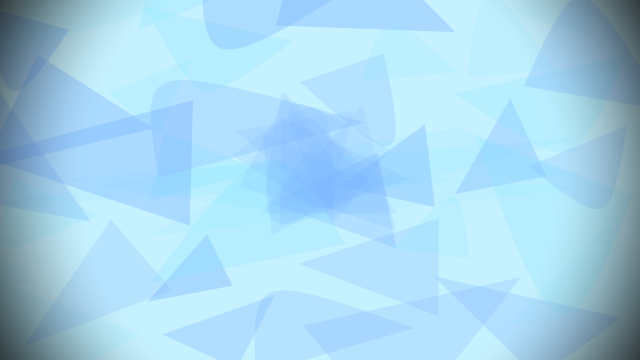
Give the GLSL for this background, as a WebGL 2 fragment shader.

```glsl
#version 300 es
precision highp float;
// Pale blue backdrop of overlapping translucent triangles and rounded humps.
// Hashed loops scatter the shapes, lay long wedges across the middle and
// gather a deeper blue cluster in the centre; a round vignette darkens the sides.

uniform vec2 u_resolution;
out vec4 fragColor;

const vec3 PALE = vec3(0.775, 0.945, 1.0);
const vec3 CYAN = vec3(0.52, 0.90, 1.0);
const vec3 BLUE = vec3(0.47, 0.69, 1.0);

float hash(float n) {
    return fract(sin(n * 12.9898) * 43758.5453);
}

// Antialiased step across the zero line of a field
float edge(float field) {
    return clamp(field / max(fwidth(field), 1e-5) + 0.5, 0.0, 1.0);
}

// Flat-based shape: half width and height in size, apex shifted by skew,
// tip sharp at roundness 0 and softer above it
float hump(vec2 p, float angle, vec2 size, float skew, float roundness) {
    float c = cos(angle), s = sin(angle);
    vec2 q = vec2(c * p.x + s * p.y, c * p.y - s * p.x) / size;
    q.y += 0.4;
    q.x -= skew * q.y;
    float side = (sqrt(q.x * q.x + roundness * roundness) - roundness)
               / (sqrt(1.0 + roundness * roundness) - roundness);
    return edge(1.0 - side - q.y) * edge(q.y);
}

void main() {
    vec2 p = (gl_FragCoord.xy - 0.5 * u_resolution) / u_resolution.y;
    vec3 color = PALE;

    // Long thin wedges across the middle
    for (float i = 0.0; i < 3.0; i++) {
        vec2 center = vec2(0.12 * (i - 1.0), 0.03 - 0.03 * i);
        float angle = 0.05 + 0.03 * i + 3.1416 * mod(i, 2.0);
        float cover = hump(p - center, angle, vec2(0.85 - 0.12 * i, 0.15), 0.6 - 0.5 * i, 0.0);
        color = mix(color, CYAN, 0.13 * cover);
    }

    // Scattered shapes, evenly spread, pointing roughly up or down
    for (float i = 1.0; i < 37.0; i++) {
        vec2 center = (fract(i * vec2(0.7549, 0.5698)) - 0.5) * vec2(1.9, 1.1);
        float flip = step(0.55, hash(i + 0.3));
        float angle = 3.1416 * flip + 0.9 * (hash(i + 0.7) - 0.5);
        float grow = 0.75 + 0.7 * pow(hash(i + 11.1), 2.0);
        vec2 size = grow * vec2(0.12 + 0.12 * hash(i + 21.3), 0.17 + 0.13 * hash(i + 31.7));
        float skew = 1.4 * (hash(i + 41.9) - 0.5);
        float roundness = step(0.42, hash(i + 51.1)) * (0.25 + 0.4 * hash(i + 61.3));
        float cover = hump(p - center, angle, size, skew, roundness);

        float isBlue = step(0.6, hash(i + 71.7));
        float alpha = mix(0.08, 0.2, isBlue) + 0.17 * hash(i + 81.9);
        color = mix(color, mix(CYAN, BLUE, isBlue), alpha * cover);
    }

    // Central cluster turned in all directions
    for (float i = 0.0; i < 9.0; i++) {
        vec2 jitter = vec2(hash(i + 101.3), hash(i + 111.7)) - 0.5;
        vec2 center = vec2(0.0, 0.03) + jitter * vec2(0.13, 0.07);
        vec2 size = vec2(0.13 + 0.07 * hash(i + 121.1), 0.22 + 0.08 * hash(i + 131.9));
        float roundness = 0.5 * mod(i, 2.0);
        float cover = hump(p - center, i * 2.4, size, hash(i + 141.3) - 0.5, roundness);
        color = mix(color, BLUE, 0.15 * cover);
    }

    // Vignette
    color *= 1.0 - smoothstep(0.64, 1.2, length(p));
    fragColor = vec4(color, 1.0);
}
```
